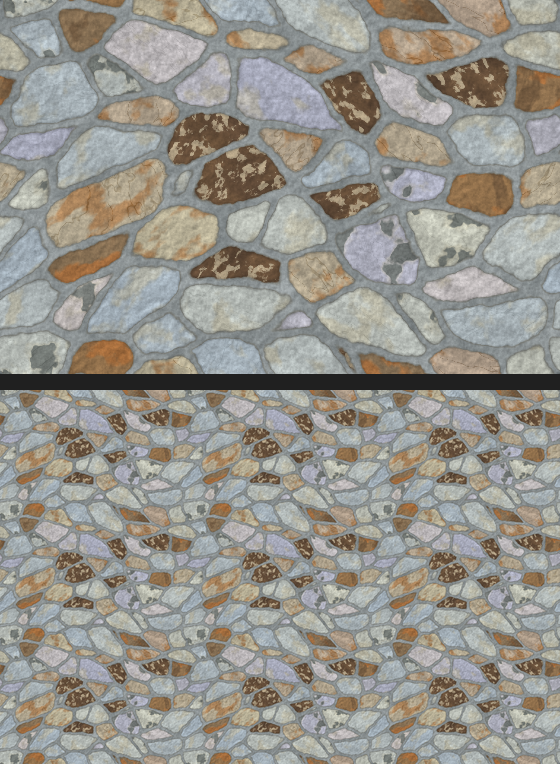
Top: one tile. Bottom: repeated 3 by 3.
Reproduce this texture procedurally as a WebGL 2 fragment shader.

```glsl
#version 300 es
precision highp float;
// Irregular flat stones set in grey mortar. A wrapped, weighted Voronoi diagram
// gives straight-sided stones of mixed size; each stone gets its own mineral
// colour, strata and stains, then shared fine relief is lit from the upper left.
uniform vec2 u_resolution;
out vec4 fragColor;

const float TAU = 6.2831853;
const float CELLS = 8.0;                 // stones per tile along each axis
const vec2 SIZE = vec2(1.5, 1.0);        // tile size in canvas heights

vec3 hash3(vec2 p) {
  vec3 q = fract(p.xyx * vec3(0.1031, 0.1030, 0.0973));
  q += dot(q, q.yxz + 33.33);
  return fract((q.xxy + q.yzz) * q.zyx);
}

// Value noise that wraps after a whole number of cells
float noise(vec2 p, vec2 period) {
  vec2 c = floor(p), f = fract(p);
  f = f * f * (3.0 - 2.0 * f);
  float a = hash3(mod(c, period)).x;
  float b = hash3(mod(c + vec2(1, 0), period)).x;
  float d = hash3(mod(c + vec2(0, 1), period)).x;
  float e = hash3(mod(c + 1.0, period)).x;
  return mix(mix(a, b, f.x), mix(d, e, f.x), f.y);
}

float fbm(vec2 p, vec2 period) {
  float sum = 0.0, amp = 0.53;
  for (int i = 0; i < 4; i++) {
    sum += amp * noise(p, period);
    p *= 2.0; period *= 2.0; amp *= 0.5;
  }
  return sum;
}

// Stone centre in xy, size weight in z
vec3 seed(vec2 cell) {
  vec3 h = hash3(mod(cell, CELLS) + 7.0);
  return vec3(cell + 0.5 + (h.xy - 0.5) * 0.9, 0.55 * h.z * h.z);
}

float powerDistance(vec2 q, vec3 s) {
  return dot(q - s.xy, q - s.xy) - s.z;
}

// Stone colour from its random traits and its local coordinates
vec3 stoneColor(vec2 id, vec2 local) {
  vec3 h = hash3(id + 41.0);
  float tone = fract(dot(id, vec2(0.755, 0.57)) + 0.25 * h.z);
  float angle = (h.x - 0.5) * 2.2;
  vec2 r = mat2(cos(angle), sin(angle), -sin(angle), cos(angle)) * local;
  vec2 wide = vec2(1024.0);
  float strata = fbm(r * vec2(9.0, 24.0) + h.xy * 90.0, wide);
  float stain = fbm(local * 17.0 + h.yz * 70.0, wide);
  float fleck = fbm(local * 55.0 + h.zx * 60.0, wide);
  float vein = 1.0 - smoothstep(0.0, 0.025, abs(strata - 0.5));

  vec3 col;
  if (tone < 0.6) {                      // pale blue-grey to warm white
    col = mix(vec3(0.63, 0.68, 0.72), vec3(0.75, 0.755, 0.70), h.y);
    col += vec3(0.02, -0.015, 0.02) * step(0.75, h.x);
    col = mix(col, vec3(0.70, 0.67, 0.57), 0.55 * smoothstep(0.5, 0.72, stain));
    float spots = smoothstep(0.62, 0.68, stain) * step(0.72, h.z);
    col = mix(col, vec3(0.36, 0.39, 0.39), 0.75 * spots);
    col -= 0.05 * vein * step(0.5, h.z);
  } else if (tone < 0.82) {              // cream and buff with rust
    col = mix(vec3(0.72, 0.69, 0.59), vec3(0.67, 0.60, 0.53), h.y);
    col = mix(col, vec3(0.63, 0.45, 0.28), 0.75 * smoothstep(0.5, 0.68, stain));
    col -= vec3(0.10, 0.11, 0.12) * vein * step(0.4, h.z);
  } else if (tone < 0.94) {              // ochre and brown
    col = mix(vec3(0.62, 0.46, 0.29), vec3(0.52, 0.44, 0.34), h.y);
    col = mix(col, vec3(0.69, 0.43, 0.22), 0.7 * smoothstep(0.5, 0.65, stain));
    col = mix(col, vec3(0.36, 0.28, 0.20), 0.7 * smoothstep(0.52, 0.7, strata));
  } else {                               // dark, flecked
    col = mix(vec3(0.31, 0.24, 0.19), vec3(0.48, 0.37, 0.26), stain);
    col = mix(col, vec3(0.64, 0.58, 0.48), smoothstep(0.54, 0.66, fleck));
  }
  return col * (1.0 + 0.28 * (strata - 0.5) + 0.22 * (fleck - 0.5));
}

void main() {
  vec2 uv = gl_FragCoord.xy / u_resolution;
  vec2 scale = CELLS / SIZE;

  // Slow bends tilt the courses, small ones roughen the outlines
  vec2 q = uv * CELLS;
  q += vec2(0.35, 0.6) * sin(TAU * (uv.yx + vec2(0.1, 0.35)));
  q += 0.16 * (vec2(fbm(uv * vec2(24, 16), vec2(24, 16)),
                    fbm(uv * vec2(27, 18), vec2(27, 18))) - 0.5);

  // Owning stone
  vec2 home = vec2(0);
  vec3 stone = vec3(0);
  float best = 1e9;
  for (int y = -2; y <= 2; y++) for (int x = -2; x <= 2; x++) {
    vec2 cell = floor(q) + vec2(x, y);
    vec3 s = seed(cell);
    float d = powerDistance(q, s);
    if (d < best) { best = d; home = cell; stone = s; }
  }

  // Distance to its sides, blended so that corners are rounded
  float sides = 1e-9;
  for (int y = -3; y <= 3; y++) for (int x = -3; x <= 3; x++) {
    if (x == 0 && y == 0) continue;
    vec3 s = seed(home + vec2(x, y));
    float d = (powerDistance(q, s) - best) / (2.0 * length((s.xy - stone.xy) * scale));
    sides += exp(-130.0 * d);
  }
  vec2 id = mod(home, CELLS);
  float rough = fbm(uv * vec2(72, 48), vec2(72, 48));
  float edge = -log(sides) / 130.0 - 0.0085 - 0.004 * hash3(id + 19.0).x + 0.009 * (rough - 0.5);

  // Fine relief
  vec2 g = uv * vec2(108, 72);
  float relief = fbm(g, vec2(108, 72)) - fbm(g + vec2(-0.3, 0.35), vec2(108, 72));
  float grain = noise(uv * vec2(384, 256), vec2(384, 256)) - 0.5;

  // Mortar with a dark contact line, then the stone on top
  float blotch = fbm(uv * vec2(12, 8), vec2(12, 8));
  vec3 mortar = vec3(0.55, 0.575, 0.58) + 0.16 * (blotch - 0.5) + 0.14 * (rough - 0.5);
  mortar = mix(mortar, vec3(0.40, 0.39, 0.35), 0.6 * smoothstep(-0.006, 0.0, edge));
  vec3 face = stoneColor(id, (q - stone.xy) / scale);
  face *= 1.0 - 0.14 * (1.0 - smoothstep(0.0, 0.007, edge));
  float soft = max(0.0012, 0.7 / u_resolution.y);
  vec3 col = mix(mortar, face, smoothstep(-soft, soft, edge));
  col *= 1.0 + 0.3 * relief + 0.09 * grain;
  fragColor = vec4(clamp(col, 0.0, 1.0), 1.0);
}
```
